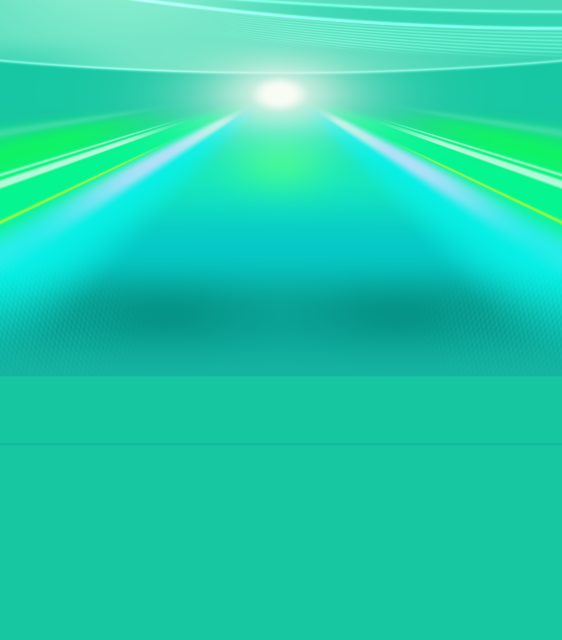
Write a Shadertoy shader that draws this background.

```glsl
// A glowing horizon with mirrored streaks of light racing past a teal road,
// above a flat green panel. Streaks are bands of constant slope from one
// vanishing point; the sky is swept by parabolic arcs and layered sine ribs.

// Soft bell of the given centre and width.
float bell(float v, float centre, float width) {
    float d = (v - centre) / width;
    return exp(-d * d);
}

// Flat band between two limits with softened edges.
float band(float v, float low, float high, float soft) {
    return smoothstep(low - soft, low + soft, v) * (1.0 - smoothstep(high - soft, high + soft, v));
}

vec3 skyColor(float x, float y) {
    vec3 teal = vec3(0.09, 0.78, 0.64);
    float px = 7.68 / iResolution.y;
    float arc = 0.88 - 0.0132 * x * x;
    float above = 1.0 - smoothstep(arc - px, arc + px, y);

    // Pale dome, brightest towards the upper left
    float light = 0.34 + 0.42 * bell(x, -1.9, 2.2) * (1.0 - 0.55 * y);
    vec3 dome = mix(teal, vec3(0.66, 0.97, 0.86), light);
    dome = mix(dome, vec3(0.16, 0.81, 0.68), 0.5 * smoothstep(1.6, 3.3, abs(x)) * smoothstep(0.4, 0.75, y));

    // Two swept curves and the fine ribs below them
    float right = 3.37 - x;
    float lower = y - 0.34 + 0.0134 * right * right;
    float upper = y - 0.14 + 0.0099 * right * right;
    float ribMask = smoothstep(-1.5, 1.2, x) * band(lower, 0.02, 0.32, 0.06);
    float ribs = sin(90.0 * lower / (0.42 + 0.07 * x));
    dome += ribMask * (0.06 + 0.045 * ribs);
    dome = mix(dome, vec3(0.15, 0.83, 0.68), 0.65 * band(lower, -0.17, -0.02, 0.03) * smoothstep(-1.5, 1.5, x));
    dome += 0.25 * (bell(lower, 0.0, 0.018) + 0.7 * bell(upper, 0.0, 0.018));

    vec3 color = mix(teal, dome, above);
    return color + vec3(0.27, 0.14, 0.17) * bell(y, arc, 0.018);
}

vec3 roadColor(float x, float y) {
    vec3 color = mix(vec3(0.08, 0.90, 0.75), vec3(0.02, 0.79, 0.78), smoothstep(2.1, 3.0, y));
    color = mix(color, vec3(0.04, 0.64, 0.59), smoothstep(2.95, 3.75, y));
    color = mix(color, vec3(0.08, 0.70, 0.63), smoothstep(3.85, 4.5, y));
    color -= vec3(0.02, 0.06, 0.06) * bell(x, 1.4, 0.9) * bell(y, 3.75, 0.4);
    // Green reflection under the sun
    return mix(color, vec3(0.27, 0.98, 0.57), 0.85 * bell(x, 0.0, 0.6) * bell(y, 1.95, 0.36));
}

vec3 groundColor(float x, float y) {
    float slope = (y - 1.06) / max(x, 0.02);
    float outward = smoothstep(0.7, 2.7, x);

    // Broad fan of colour, from the horizon in towards the road
    vec3 color = mix(vec3(0.09, 0.78, 0.63), vec3(0.06, 0.95, 0.40), outward * smoothstep(0.10, 0.24, slope));
    color = mix(color, vec3(0.02, 0.96, 0.57), smoothstep(0.24, 0.40, slope));
    vec3 cyan = mix(vec3(0.03, 0.94, 0.90), vec3(0.07, 0.72, 0.65), smoothstep(3.1, 4.5, y));
    color = mix(color, cyan, smoothstep(0.46, 0.60, slope));
    color = mix(color, roadColor(x, y), smoothstep(0.66, 1.15, slope));

    // Pale beam turning lavender, then dissolving outward
    float beam = band(slope, 0.51, 0.65, 0.055);
    vec3 beamColor = mix(vec3(0.82, 0.95, 0.91), vec3(0.76, 0.87, 0.98), smoothstep(0.7, 1.4, x));
    float beamFade = smoothstep(0.3, 0.7, x) * (1.0 - 0.82 * smoothstep(1.5, 3.1, x));
    color = mix(color, beamColor, 0.9 * beam * beamFade);

    // Narrow streaks
    float reach = smoothstep(1.0, 2.0, x);
    color = mix(color, vec3(0.73, 0.98, 0.86), reach * 0.95 * band(slope, 0.328, 0.357, 0.007));
    color = mix(color, vec3(0.68, 1.0, 0.84), reach * 0.85 * bell(slope, 0.309, 0.006));
    color = mix(color, vec3(0.35, 0.87, 0.72), reach * 0.55 * bell(slope, 0.16, 0.016));
    color = mix(color, vec3(0.66, 0.99, 0.22), smoothstep(1.2, 2.0, x) * 0.9 * bell(slope, 0.478, 0.007));

    // Faint woven texture on the outer road
    float weave = sin(105.0 * x + 25.0 * y) * sin(48.0 * y - 12.0 * x);
    return color + 0.022 * weave * smoothstep(1.3, 2.6, x) * bell(y, 3.9, 0.55);
}

void mainImage(out vec4 fragColor, in vec2 fragCoord) {
    // x runs from the centre line, y runs down from the top
    vec2 uv = fragCoord / iResolution.xy;
    float x = (uv.x - 0.5) * 6.74;
    float y = (1.0 - uv.y) * 7.68;
    float px = 7.68 / iResolution.y;

    vec3 color = mix(skyColor(x, y), groundColor(abs(x), y), smoothstep(1.15, 1.5, y));

    // Sun: wide haze, inner bloom and bright core
    vec2 sun = vec2(x + 0.02, y - 1.13);
    float haze = exp(-dot(sun * vec2(0.80, 1.95), sun * vec2(0.80, 1.95)));
    float bloom = exp(-dot(sun * vec2(1.7, 2.9), sun * vec2(1.7, 2.9)));
    float core = 1.0 - smoothstep(0.5, 1.4, length(sun * vec2(3.6, 6.0)));
    color = mix(color, vec3(0.82, 0.94, 0.88), 0.72 * haze);
    color = mix(color, vec3(0.93, 0.96, 0.93), 0.75 * bloom);
    color = mix(color, vec3(0.97, 0.99, 0.96), core);

    // Flat lower panel with a faint seam
    vec3 panel = mix(vec3(0.085, 0.775, 0.63), vec3(0.09, 0.78, 0.63), step(5.33, y));
    panel -= vec3(0.02, 0.06, 0.02) * bell(y, 5.33, 0.014);
    color = mix(color, panel, smoothstep(4.515 - px, 4.515 + px, y));

    fragColor = vec4(clamp(color, 0.0, 1.0), 1.0);
}
```
